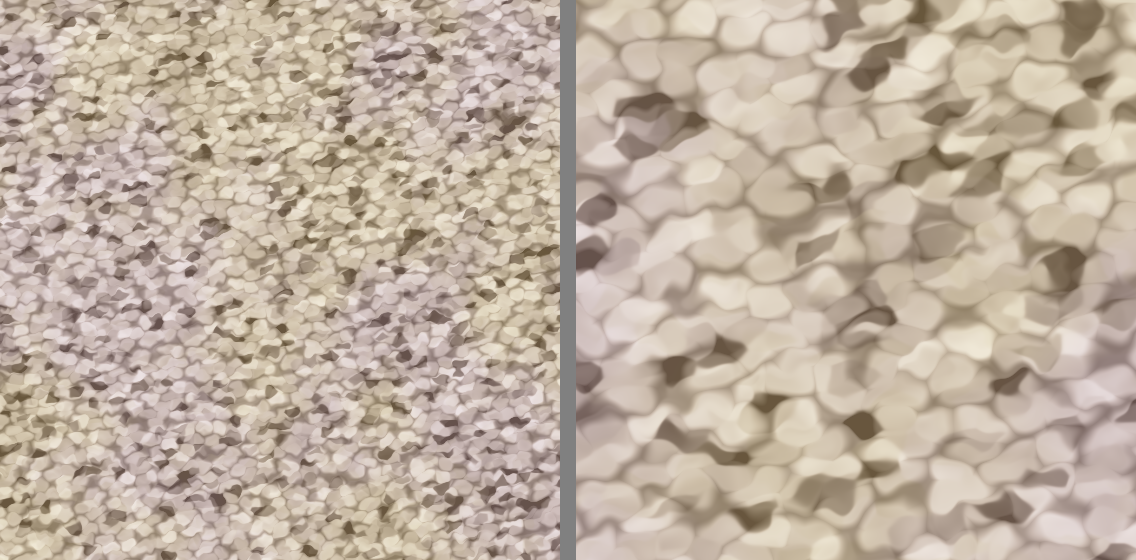
Left: the whole. Right: its middle third, enlarged.
Give the GLSL for this texture, as a three.js fragment shader.

```glsl
// Fine pale gravel: soft, tilted cellular grains with brown pockets between them.
// Two cell layers give light grains and dark chips; a fine layer adds facets,
// and slow noise shifts the ground between lilac grey and warm sand.
varying vec2 vUv;

const vec3 UMBER = vec3(0.40, 0.33, 0.28);
const vec3 STONE = vec3(0.80, 0.74, 0.695);
const vec3 CHALK = vec3(0.93, 0.90, 0.87);
const vec3 LILAC_SHIFT = vec3(-0.004, -0.012, 0.022);
const vec3 SAND_SHIFT = vec3(0.008, 0.010, -0.044);

vec3 hash3(vec2 p) {
  vec3 q = fract(vec3(p.xyx) * vec3(0.1031, 0.1030, 0.0973));
  q += dot(q, q.yxz + 33.33);
  return fract((q.xxy + q.yzz) * q.zyx);
}

float noise(vec2 p) {
  vec2 i = floor(p);
  vec2 f = fract(p);
  f = f * f * (3.0 - 2.0 * f);
  float low = mix(hash3(i).x, hash3(i + vec2(1.0, 0.0)).x, f.x);
  float high = mix(hash3(i + vec2(0.0, 1.0)).x, hash3(i + vec2(1.0, 1.0)).x, f.x);
  return mix(low, high, f.y);
}

float fbm(vec2 p) {
  return 0.55 * noise(p) + 0.3 * noise(p * 2.1 + 7.3) + 0.15 * noise(p * 4.3 + 19.1);
}

vec2 rotate(vec2 p, float angle) {
  float c = cos(angle);
  float s = sin(angle);
  return vec2(c * p.x - s * p.y, s * p.x + c * p.y);
}

// Soft-edged cells: x = tone, y = dark chip strength, z = distance to nearest centre
vec3 cells(vec2 p, float seed, float chipShare, float sharpness) {
  vec2 base = floor(p);
  vec2 blended = vec2(0.0);
  float total = 0.0;
  float nearest = 4.0;
  for (int y = -2; y <= 2; y++) {
    for (int x = -2; x <= 2; x++) {
      vec2 cell = base + vec2(float(x), float(y));
      vec3 place = hash3(cell + seed);
      vec3 look = hash3(cell + seed + 57.0);
      float stretch = mix(0.85, 1.3, look.z);
      vec2 offset = rotate(p - cell - place.xy, (place.z - 0.5) * 2.4);
      float d = length(offset * vec2(1.0 / stretch, stretch));
      float weight = exp(-sharpness * d);
      float chip = smoothstep(1.0 - chipShare, 1.0, look.y);
      blended += weight * vec2(look.x, chip);
      total += weight;
      nearest = min(nearest, d);
    }
  }
  return vec3(blended / total, nearest);
}

vec3 stoneRamp(float level) {
  vec3 shade = mix(UMBER, STONE, clamp((level - 0.40) / 0.40, 0.0, 1.0));
  return mix(shade, CHALK, clamp((level - 0.80) / 0.13, 0.0, 1.0));
}

void main() {
  // Tilt the ground, crowd the far rows and roughen the grain outlines
  vec2 p = rotate(vUv, -0.25);
  p.y += 0.10 * vUv.y * vUv.y;
  vec2 rough = vec2(noise(vUv * 85.0), noise(vUv * 85.0 + 31.0)) - 0.5;
  p += 0.009 * rough;

  // Grain layers
  float patchiness = fbm(vUv * 9.0 + 3.0);
  float chipShare = mix(0.12, 0.44, patchiness);
  vec3 grains = cells(p * vec2(39.0, 53.0) + 40.0, 11.0, 0.2, 18.0);
  vec3 chips = cells(p * vec2(46.0, 66.0) + 90.0, 83.0, chipShare, 18.0);
  float facets = noise(p * vec2(78.0, 105.0) + 15.0) - 0.5;

  // Brightness: pale grains minus pockets and chips
  float pocket = smoothstep(0.42, 0.78, grains.z);
  float level = mix(0.905, 0.765, grains.x);
  level -= 0.22 * pocket + 0.33 * chips.y;
  level += 0.055 * facets + 0.03 * (0.5 - chips.x);
  level += 0.05 * (0.5 - patchiness);

  // Slow colour drift, with a little variation from grain to grain
  float warmth = smoothstep(0.3, 0.72, fbm(vUv * 4.5 + 12.0));
  warmth = clamp(warmth + 0.3 * (chips.x - 0.5), 0.0, 1.0);
  vec3 color = stoneRamp(level) + mix(LILAC_SHIFT, SAND_SHIFT, warmth);
  gl_FragColor = vec4(color, 1.0);
}
```
